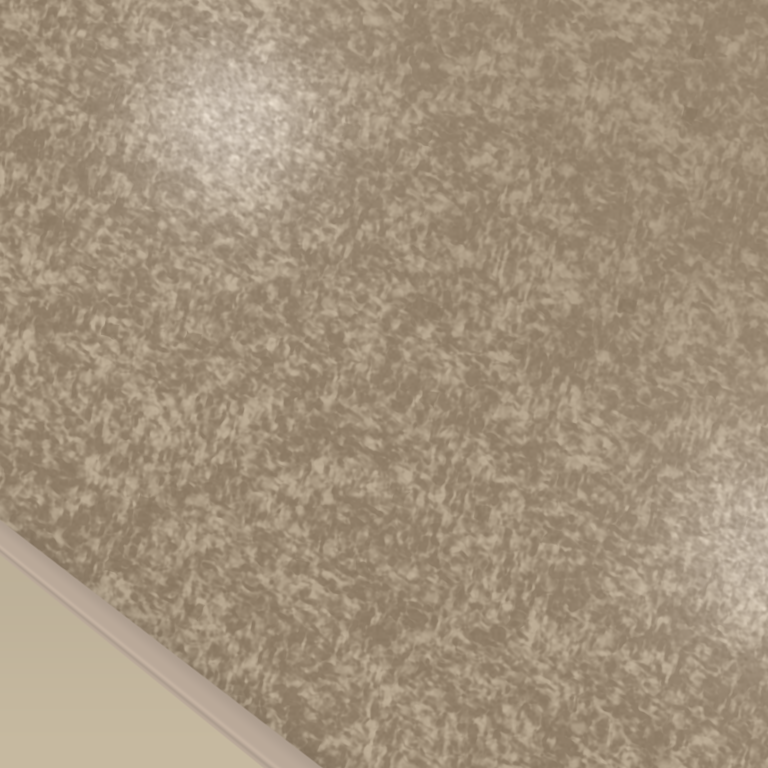
Give the GLSL for this texture, as a Shadertoy shader.

```glsl
// A mottled, glossy stone-look floor with two soft reflections and a pale trim in the corner.

const vec3 STONE_DARK  = vec3(0.553, 0.484, 0.398);
const vec3 STONE_LIGHT = vec3(0.735, 0.672, 0.580);
const vec3 CHIP_DARK   = vec3(0.535, 0.467, 0.380);
const vec3 SHEEN       = vec3(0.190, 0.210, 0.242);
const vec3 TRIM        = vec3(0.715, 0.650, 0.590);
const vec3 PANEL       = vec3(0.762, 0.712, 0.615);

float hash(vec2 p) {
    vec3 q = fract(vec3(p.xyx) * 0.1031);
    q += dot(q, q.yzx + 33.33);
    return fract((q.x + q.y) * q.z);
}

float noise(vec2 p) {
    vec2 i = floor(p), f = fract(p);
    f = f * f * (3.0 - 2.0 * f);
    float low = mix(hash(i), hash(i + vec2(1, 0)), f.x);
    float high = mix(hash(i + vec2(0, 1)), hash(i + vec2(1, 1)), f.x);
    return mix(low, high, f.y);
}

vec2 rotate(vec2 p, float angle) {
    float c = cos(angle), s = sin(angle);
    return vec2(c * p.x - s * p.y, s * p.x + c * p.y);
}

float fbm(vec2 p, int octaves) {
    float sum = 0.0, weight = 0.5, total = 0.0;
    for (int k = 0; k < octaves; k++) {
        sum += weight * noise(p);
        total += weight;
        p = rotate(p, 0.65) * 2.03 + 17.3;
        weight *= 0.65;
    }
    return sum / total;
}

// Noise drawn out along one direction
float streaks(vec2 p, float angle, vec2 frequency) {
    return noise(rotate(p, angle) * frequency + 40.0);
}

// Amount of pale fleck: clusters broken up by short strokes and grain
float fleckAmount(vec2 p) {
    vec2 bend = vec2(noise(p * 90.0), noise(p * 90.0 + 31.0)) - 0.5;
    vec2 q = p + bend * 0.004;
    float clusters = fbm(rotate(q, 0.35) * vec2(19.0, 29.0), 3);
    float steep = streaks(q, 0.25, vec2(215.0, 85.0));
    float shallow = streaks(q, 0.55, vec2(95.0, 205.0));
    float strokes = mix(steep, shallow, smoothstep(0.4, 0.6, noise(p * 24.0 + 9.0)));
    float grain = fbm(q * 115.0, 2);
    float n = 0.32 * clusters + 0.28 * strokes + 0.40 * grain;
    return smoothstep(0.35, 0.77, n);
}

// Sparse chips, one per cell: x is a dark square, y a pale blob
vec2 chips(vec2 p, float frequency) {
    vec2 g = rotate(p, 0.3) * frequency;
    vec2 cell = floor(g);
    vec2 centre = 0.25 + 0.5 * vec2(hash(cell + 3.1), hash(cell + 7.7));
    vec2 d = fract(g) - centre;
    d += 0.05 * (noise(p * 150.0) - 0.5);
    float square = 1.0 - smoothstep(0.065, 0.10, max(abs(d.x), abs(d.y)));
    float blob = 1.0 - smoothstep(0.03, 0.12, length(d * vec2(0.8, 1.2)));
    float pick = hash(cell + 51.0);
    return vec2(square * step(pick, 0.35), blob * step(0.5, pick));
}

// Reflection with a bright core and a wide halo
float glow(vec2 p, vec2 centre, float radius) {
    vec2 d = (p - centre) / radius;
    float r2 = dot(d, d);
    return 0.72 * exp(-r2) + 0.28 * exp(-r2 * 0.28);
}

vec3 floorColor(vec2 p) {
    float light = glow(p, vec2(0.30, 0.845), 0.105)
                + 0.78 * glow(p, vec2(1.01, 0.285), 0.115);
    float calm = 0.35 * smoothstep(0.75, 1.6, p.x + p.y * 0.8);
    float fleck = mix(fleckAmount(p), 0.33, max(calm, 0.45 * min(light, 1.0)));
    vec3 color = mix(STONE_DARK, STONE_LIGHT, fleck);
    vec2 chip = chips(p, 9.0);
    color = mix(color, CHIP_DARK, 0.65 * chip.x);
    color = mix(color, STONE_LIGHT, 0.6 * chip.y);
    color += 0.022 * (fbm(p * 4.0, 2) - 0.5);
    color += 0.030 * (noise(p * 240.0 + 70.0) - 0.5);

    // The bumpy surface scatters the reflections into fine sparkle
    float bumps = 0.6 * streaks(p, 0.4, vec2(160.0, 230.0))
                + 0.4 * streaks(p, -0.5, vec2(250.0, 190.0)) - 0.5;
    color += SHEEN * light * (0.98 + 0.3 * bumps);
    color += 0.15 * bumps * sqrt(light) * smoothstep(0.04, 0.3, light);
    return color;
}

// Trim profile, with t from 0 at the floor to 1 at the panel
vec3 trimColor(float t) {
    float ridge = exp(-pow((t - 0.76) / 0.06, 2.0));
    float groove = exp(-pow((t - 0.88) / 0.05, 2.0));
    float shade = mix(0.95, 1.02, smoothstep(0.0, 0.45, t));
    return TRIM * (shade + 0.06 * ridge - 0.07 * groove);
}

void mainImage(out vec4 fragColor, in vec2 fragCoord) {
    vec2 p = fragCoord / iResolution.y;
    float soft = 1.2 / iResolution.y;

    // Signed distance to the floor edge, and the trim widening along it
    float edge = dot(p, normalize(vec2(0.323, 0.42))) - 0.256;
    float trimWidth = mix(0.036, 0.047, clamp(p.x / 0.35, 0.0, 1.0));

    vec3 color = floorColor(p) * (1.0 - 0.07 * exp(-max(edge, 0.0) / 0.018));
    vec3 panel = PANEL * mix(1.02, 0.97, smoothstep(0.0, 0.28, p.y));
    color = mix(trimColor(-edge / trimWidth), color, smoothstep(-soft, soft, edge));
    color = mix(panel, color, smoothstep(-soft, soft, edge + trimWidth));
    fragColor = vec4(color, 1.0);
}
```
